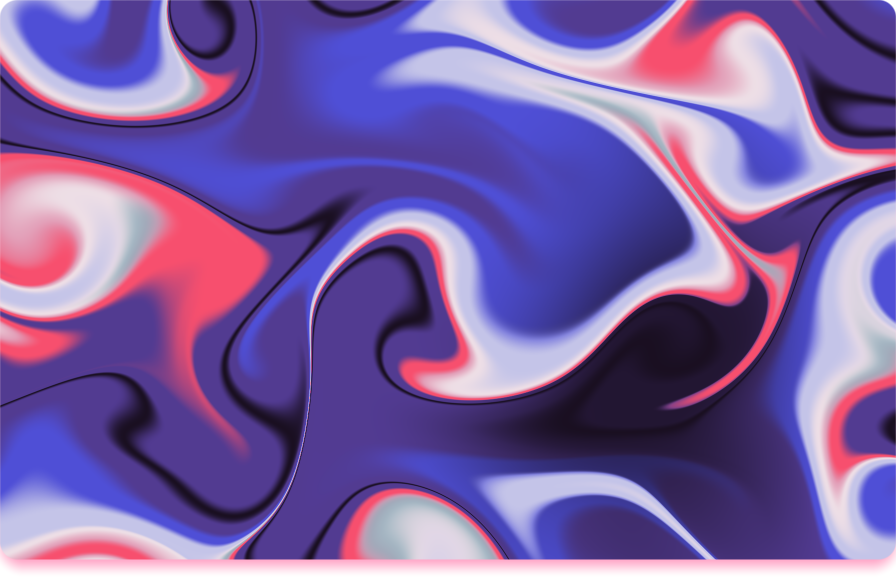
This background is drawn by a Shadertoy shader. Its source:

```glsl
#define ZOOM 1.9          // flow units per canvas height
#define STIR 2.7          // total shear applied by each wave
#define STIR_STEPS 16
#define WAVES 6
#define SEED 1.7
#define BAND_DENSITY 0.66 // colour cycles per flow unit before stirring
#define CARD_BOTTOM 0.042
#define CORNER 0.03
#define SAMPLES 2         // antialiasing grid side

const vec3 INK    = vec3(0.10, 0.06, 0.13);
const vec3 PURPLE = vec3(0.32, 0.23, 0.57);
const vec3 BLUE   = vec3(0.31, 0.31, 0.84);
const vec3 LILAC  = vec3(0.77, 0.77, 0.91);
const vec3 CREAM  = vec3(0.93, 0.87, 0.90);
const vec3 ROSE   = vec3(0.88, 0.58, 0.69);
const vec3 CORAL  = vec3(0.97, 0.31, 0.43);
const vec3 TEAL   = vec3(0.45, 0.62, 0.68);

// Area-preserving flow: many small shears along crossing waves
vec2 stir(vec2 p) {
    for (int s = 0; s < STIR_STEPS; s++) {
        for (int i = 0; i < WAVES; i++) {
            float n = float(i);
            float angle = n * 2.4 + SEED;
            float k = 4.5 + 1.5 * n;
            vec2 dir = vec2(cos(angle), sin(angle));
            float push = cos(k * dot(dir, p) + n * n * 1.9 + SEED);
            p += vec2(-dir.y, dir.x) * push * STIR / (k * float(STIR_STEPS));
        }
    }
    return p;
}

// Cyclic ramp: ink, purple, blue, pale, coral, purple, ink
vec3 ramp(float t, float sheen) {
    vec3 c = mix(INK, PURPLE, smoothstep(0.0, 0.09, t));
    c = mix(c, BLUE, smoothstep(0.20, 0.34, t));
    c = mix(c, LILAC, smoothstep(0.43, 0.54, t));
    c = mix(c, CREAM, smoothstep(0.58, 0.68, t));
    c = mix(c, ROSE, smoothstep(0.68, 0.75, t));
    c = mix(c, CORAL, smoothstep(0.73, 0.77, t));
    float film = smoothstep(0.64, 0.70, t) * (1.0 - smoothstep(0.71, 0.76, t));
    c = mix(c, TEAL, 0.6 * sheen * film);
    c = mix(c, PURPLE, smoothstep(0.79, 0.84, t));
    return mix(c, INK, smoothstep(0.94, 1.0, t));
}

vec3 fluid(vec2 p) {
    vec2 q = stir(p * ZOOM + vec2(0.35, 0.2));
    float phase = BAND_DENSITY * dot(q, vec2(0.75, -0.66))
                + 0.16 * sin(3.1 * q.x + 2.3 * q.y)
                + 0.12 * sin(4.3 * q.y - 1.9 * q.x + 2.0);
    float sheen = smoothstep(0.4, 0.95, sin(5.0 * q.x + 3.0 * p.y));
    vec3 c = ramp(fract(phase + 0.18), sheen);

    // Deep pool over the cool tones on the right
    vec2 toPool = mix(p, q / ZOOM, 0.2) - vec2(1.15, 0.40);
    float pool = 1.0 - smoothstep(0.05, 0.40, length(toPool * vec2(1.0, 0.8)));
    float cool = 1.0 - smoothstep(0.32, 0.55, max(c.r, c.g));
    return mix(c, INK, 0.85 * pool * cool);
}

float roundedBox(vec2 p, vec2 halfSize, float radius) {
    vec2 d = abs(p) - halfSize + radius;
    return length(max(d, 0.0)) + min(max(d.x, d.y), 0.0) - radius;
}

void mainImage(out vec4 fragColor, in vec2 fragCoord) {
    float pixel = 1.0 / iResolution.y;
    vec2 p = fragCoord * pixel;

    vec3 paint = vec3(0.0);
    for (int y = 0; y < SAMPLES; y++) {
        for (int x = 0; x < SAMPLES; x++) {
            vec2 offset = (vec2(x, y) + 0.5) / float(SAMPLES) - 0.5;
            paint += fluid(p + offset * pixel);
        }
    }
    paint /= float(SAMPLES * SAMPLES);

    // Rounded card above a soft pink glow
    vec2 halfSize = 0.5 * vec2(iResolution.x * pixel, 1.0 - CARD_BOTTOM);
    vec2 fromCentre = p - vec2(halfSize.x, CARD_BOTTOM + halfSize.y);
    float card = roundedBox(fromCentre, halfSize, CORNER);
    float glowEdge = roundedBox(fromCentre + vec2(0.0, 0.014), halfSize - 0.012, CORNER);
    float glow = 1.0 - smoothstep(-0.01, 0.03, glowEdge);
    vec3 page = mix(vec3(1.0), vec3(1.0, 0.62, 0.76), glow);
    fragColor = vec4(mix(paint, page, smoothstep(-pixel, pixel, card)), 1.0);
}
```
